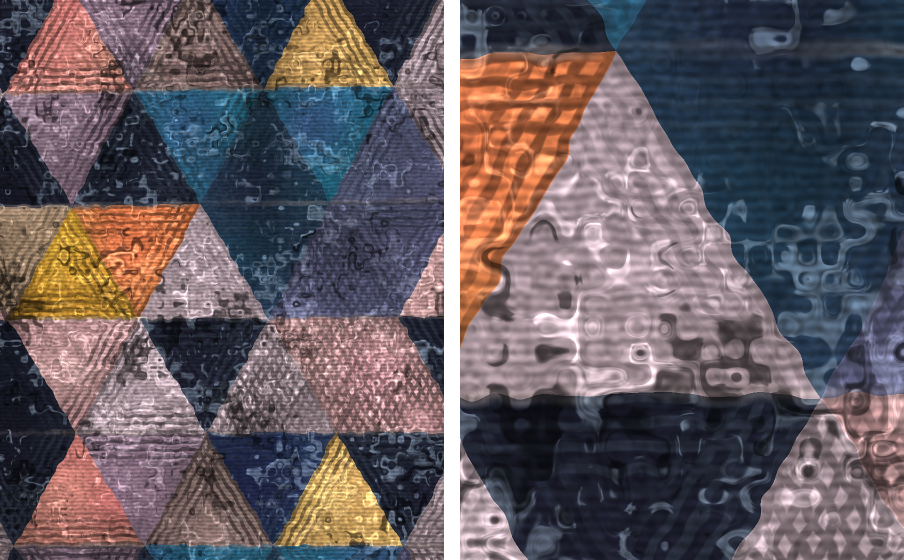
Left: the whole. Right: its middle third, enlarged.
This pattern is drawn by a Shadertoy shader. Its source:

```glsl
// Worn velvet patchwork of triangles with hatched edges and scuffed pile
#define SIDE 0.2318
#define ROW_HEIGHT 0.2012
#define ORIGIN vec2(0.0065, 0.1693)
#define EDGE_WOBBLE 0.006
#define HATCH_COUNT 15.0
#define HATCH_DEPTH 0.50
#define PILE_ROWS 150.0
#define PILE_DEPTH 0.10
#define SCUFF_SCALE 30.0
#define SCUFF_AMOUNT 0.62
#define RELIEF 1.1
#define TAU 6.2831853

const vec3 DYES[14] = vec3[14](
    vec3(.085, .10, .145), vec3(.74, .41, .41), vec3(.50, .40, .47),
    vec3(.52, .42, .41), vec3(.75, .58, .35), vec3(.13, .38, .47),
    vec3(.11, .21, .28), vec3(.32, .34, .45), vec3(.81, .41, .27),
    vec3(.60, .53, .56), vec3(.70, .51, .53), vec3(.65, .53, .44),
    vec3(.77, .53, .20), vec3(.10, .17, .27));

// Four rows of eight triangles; 20 is added for full cross hatching
const int TILES[32] = int[32](
    0, 2, 0, 5, 6, 5, 7, 9,
    11, 12, 8, 9, 6, 27, 7, 10,
    0, 10, 9, 0, 29, 30, 30, 0,
    0, 1, 2, 3, 13, 4, 0, 9);

float hash(vec2 p) {
    return fract(sin(dot(p, vec2(127.1, 311.7))) * 43758.545);
}

float noise(vec2 p) {
    vec2 i = floor(p), f = fract(p);
    f = f * f * (3.0 - 2.0 * f);
    return mix(mix(hash(i), hash(i + vec2(1, 0)), f.x),
               mix(hash(i + vec2(0, 1)), hash(i + vec2(1, 1)), f.x), f.y);
}

float fbm(vec2 p) {
    float sum = 0.0, amp = 0.53;
    for (int i = 0; i < 4; i++) {
        sum += amp * noise(p);
        p = mat2(1.6, 1.2, -1.2, 1.6) * p + 7.3;
        amp *= 0.5;
    }
    return sum;
}

// Finds the triangle: xy = cell (column, row), edge = distances to its sides
vec2 triangleCell(vec2 p, out vec3 edge) {
    vec2 q = vec2(p.x, 1.0 - p.y);
    q.y += 0.03 * q.x * max(0.0, 1.0 - 1.3 * q.y);      // slack weave
    q.x -= 0.024 * (q.y - ORIGIN.y);
    q = (q - ORIGIN) / vec2(SIDE, ROW_HEIGHT);
    float row = floor(q.y), height = q.y - row;
    float odd = mod(row, 2.0), x = q.x - 0.5 * odd;
    float apex = floor(x + 0.5), d = x - apex;
    float column = 2.0 * apex + odd;
    if (abs(d) > 0.5 * height) {                        // pointing down
        column += sign(d);
        d -= 0.5 * sign(d);
        height = 1.0 - height;
    }
    edge = vec3(1.0 - height, 0.5 * height - d, 0.5 * height + d);
    return vec2(column, row);
}

vec3 rug(vec2 p) {
    vec2 wobble = vec2(noise(p * 70.0), noise(p * 70.0 + 31.0)) - 0.5;
    vec3 edge;
    vec2 cell = triangleCell(p + EDGE_WOBBLE * wobble, edge);
    int tile = TILES[(int(cell.y) & 3) * 8 + (int(cell.x) & 7)];
    vec3 col = DYES[tile % 20];
    float light = smoothstep(0.15, 0.5, dot(col, vec3(0.33)));

    // Uneven dye
    float cloud = fbm(p * 7.0 + 4.0);
    col *= 0.70 + 0.62 * cloud;
    col = mix(col, col.grb * vec3(1.2, 0.9, 1.0), 0.25 * noise(p * 9.0 + 60.0));

    // Hatching parallel to the sides, fading inward
    vec3 lines = smoothstep(-0.25, 0.55, sin(TAU * HATCH_COUNT * edge));
    vec3 pick = vec3(hash(cell), hash(cell + 17.0), hash(cell + 41.0));
    vec3 band = smoothstep(0.36, 0.16, edge) * smoothstep(0.1, 0.7, pick);
    if (tile >= 20) band = vec3(0.3 * band.x, 0.85, 0.85);
    band *= 0.35 + 1.1 * noise(p * 16.0 + 9.0);
    vec3 cut = lines * band;
    float hatch = clamp(max(cut.x, max(cut.y, cut.z)), 0.0, 1.0);
    vec3 thread = mix(vec3(0.24, 0.29, 0.34), col * 0.30, light);
    col = mix(col, thread, HATCH_DEPTH * hatch * (0.7 + 0.6 * light));

    // Pale yarn along the row seams
    float seam = smoothstep(0.035, 0.01, edge.x) * noise(p * vec2(25, 60));
    col = mix(col, vec3(0.60, 0.54, 0.52), 0.5 * seam);

    // Scuffed pile: bald flecks, dark pits and slanting light
    vec2 s = p * SCUFF_SCALE + 2.5 * wobble;
    float wear = fbm(s), slope = wear - fbm(s + vec2(-0.16, 0.22));
    float fleck = smoothstep(0.56, 0.68, wear + 0.22 * (cloud - 0.5));
    vec3 bald = mix(vec3(0.38, 0.43, 0.48) + 0.3 * col, col * 1.12 + 0.12, light);
    col = mix(col, bald, SCUFF_AMOUNT * fleck);
    float pit = smoothstep(0.62, 0.74, fbm(s * 0.8 + 90.0));
    col *= 1.0 - 0.5 * pit;
    col *= 1.0 + RELIEF * slope * (0.6 + fleck);

    // Woven rows and fibre grain
    float weave = sin(TAU * PILE_ROWS * (p.y + 0.004 * noise(p * 40.0)));
    float grain = noise(p * vec2(230, 280)) - 0.5;
    col *= 1.0 + PILE_DEPTH * weave + 0.30 * grain;

    // Soft vertical fold in the upper half
    float fold = exp(-pow((p.x - 0.47) / 0.045, 2.0)) * smoothstep(0.35, 0.7, p.y);
    return clamp(col * (1.0 - 0.25 * fold), 0.0, 1.0);
}

void mainImage(out vec4 fragColor, in vec2 fragCoord) {
    vec3 sum = vec3(0);
    for (int i = 0; i < 4; i++) {                       // 2x2 smoothing
        vec2 offset = vec2(i & 1, i >> 1) * 0.5 - 0.25;
        sum += rug((fragCoord + offset) / iResolution.y);
    }
    fragColor = vec4(sum * 0.25, 1.0);
}
```
